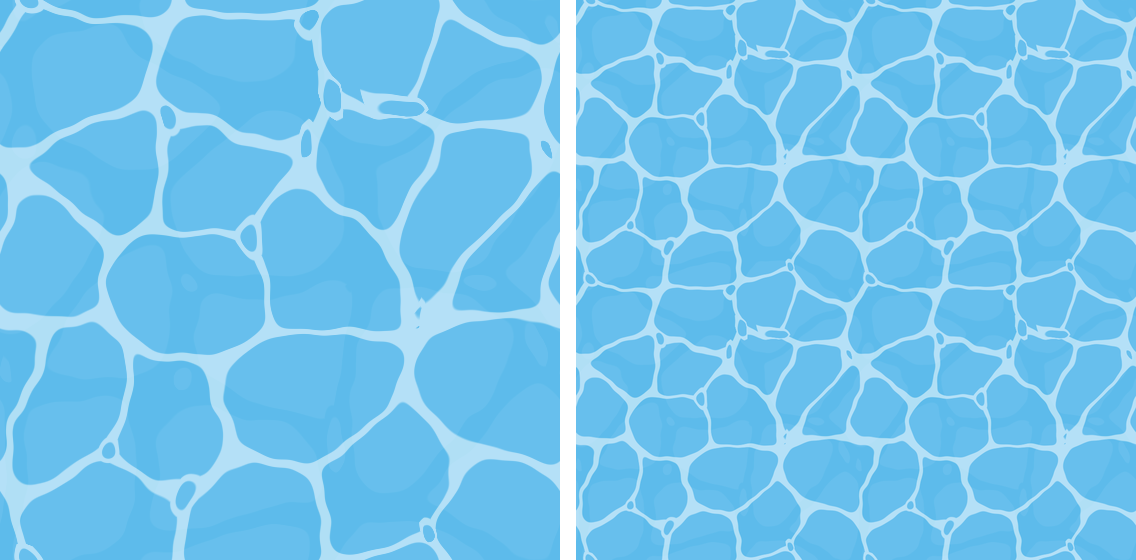
Left, the tile; right, the same tile 2 across and 2 down.
Write a Shadertoy shader that draws this texture.

```glsl
// Sunlit pool water: a pale web of caustic lines over flat blue, with a faint
// broader web beneath. Each web is a wrapped, warped Voronoi diagram with rounded
// cells and small round openings at some of its junctions.

vec2 hash2(vec2 cell) {
    vec2 q = vec2(dot(cell, vec2(127.1, 311.7)), dot(cell, vec2(269.5, 183.3)));
    return fract(sin(q) * 43758.5);
}

float cornerSlope(vec2 corner, vec2 offset, float period, float seed) {
    float angle = 6.2832 * hash2(mod(corner, period) + seed).x;
    return dot(vec2(cos(angle), sin(angle)), offset);
}

// Gradient noise that wraps after a whole number of lattice cells
float gradientNoise(vec2 uv, float period, float seed) {
    vec2 p = uv * period, i = floor(p), f = p - i;
    vec2 u = f * f * f * (f * (f * 6.0 - 15.0) + 10.0);
    float a = cornerSlope(i, f, period, seed);
    float b = cornerSlope(i + vec2(1, 0), f - vec2(1, 0), period, seed);
    float c = cornerSlope(i + vec2(0, 1), f - vec2(0, 1), period, seed);
    float d = cornerSlope(i + vec2(1, 1), f - vec2(1, 1), period, seed);
    return mix(mix(a, b, u.x), mix(c, d, u.x), u.y);
}

vec2 warp(vec2 uv, float period, float seed) {
    return vec2(gradientNoise(uv, period, seed), gradientNoise(uv, period, seed + 17.0));
}

vec2 sitePosition(vec2 cell, vec2 grid, float seed) {
    return (cell + 0.5 + 0.8 * (hash2(mod(cell, grid) + seed) - 0.5)) / grid;
}

// Signed distance to the web: negative on its lines
float web(vec2 uv, vec2 grid, float halfWidth, float rounding, float seed) {
    vec2 p = uv + 0.05 * warp(uv, 5.0, seed + 3.0) + 0.012 * warp(uv, 17.0, seed + 5.0);

    // Four nearest sites, in order
    vec2 home = floor(p * grid), nearCell = home, nearSite = vec2(0);
    vec4 dist = vec4(9);
    vec3 keys = vec3(0);
    for (int y = -2; y <= 2; y++)
    for (int x = -2; x <= 2; x++) {
        vec2 cell = home + vec2(x, y);
        vec2 site = sitePosition(cell, grid, seed) - p;
        float key = hash2(mod(cell, grid) + seed).x;
        float d = length(site);
        if (d < dist.x) {
            dist = vec4(d, dist.xyz);
            keys = vec3(key, keys.xy);
            nearCell = cell;
            nearSite = site;
        } else if (d < dist.y) {
            dist = vec4(dist.x, d, dist.yz);
            keys = vec3(keys.x, key, keys.y);
        } else if (d < dist.z) {
            dist = vec4(dist.xy, d, dist.z);
            keys.z = key;
        } else dist.w = min(dist.w, d);
    }

    // Smooth minimum over the cell walls thickens the corners
    float sum = 0.0;
    for (int y = -2; y <= 2; y++)
    for (int x = -2; x <= 2; x++) {
        if (x == 0 && y == 0) continue;
        vec2 site = sitePosition(nearCell + vec2(x, y), grid, seed) - p;
        float wall = dot(0.5 * (nearSite + site), normalize(site - nearSite));
        sum += exp(-wall / rounding);
    }
    float edge = -log(sum) * rounding;
    float lines = edge - halfWidth * (1.0 + 0.7 * gradientNoise(uv, 6.0, seed + 9.0));

    // Ringed openings at chosen junctions, where three sites are equally near
    vec3 gaps = dist.xyz - dist.yzx;
    float junction = length(gaps) / 2.12;
    float pick = fract(7.0 * (keys.x + keys.y + keys.z));
    if (pick < 0.32) {
        float radius = min(mix(0.014, 0.025, pick / 0.32), 0.5 * (dist.w - dist.z));
        lines = min(lines, junction - 1.6 * radius);
        lines = max(lines, radius - junction);
    }
    return lines;
}

void mainImage(out vec4 fragColor, in vec2 fragCoord) {
    vec2 uv = fragCoord / iResolution.xy;
    float soft = 0.8 / min(iResolution.x, iResolution.y);

    float shade = smoothstep(soft, -soft, web(uv, vec2(3, 4), 0.017, 0.022, 41.0));
    float light = smoothstep(soft, -soft, web(uv, vec2(4, 5), 0.0075, 0.014, 7.0));

    vec3 water = mix(vec3(0.404, 0.75, 0.93), vec3(0.365, 0.735, 0.92), shade);
    vec3 caustic = mix(vec3(0.705, 0.88, 0.97), vec3(0.69, 0.875, 0.96), shade);
    fragColor = vec4(mix(water, caustic, light), 1.0);
}
```
